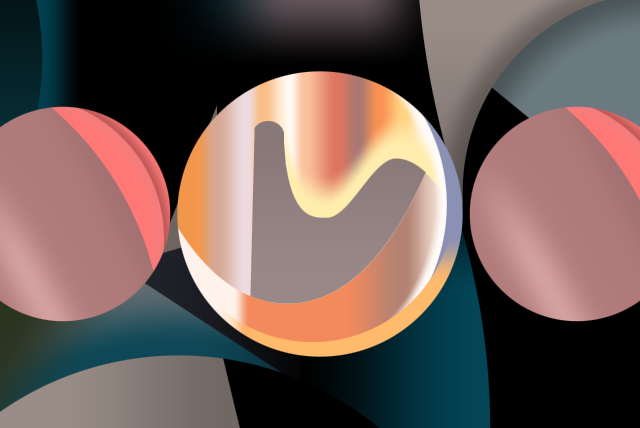
Write a WebGL 2 fragment shader that draws this background.

```glsl
#version 300 es
precision highp float;
// Three glossy balls before dark, sweeping panels. Panels and balls are filled
// circles and curves laid back to front; the large ball holds warm vertical
// stripes, a grey wave and an orange bowl. Space is 5.13 units high, y down.
uniform vec2 u_resolution;
out vec4 outColor;

const float VIEW_HEIGHT = 5.13;
const vec2 CENTER = vec2(3.84, 2.565);
const float BIG_RADIUS = 1.71;
const float SMALL_RADIUS = 1.285;
const float SMALL_OFFSET = 3.08;
const vec3 TEAL = vec3(0.01, 0.27, 0.34);
const vec3 DEEP_TEAL = vec3(0.02, 0.13, 0.15);
const vec3 MAUVE = vec3(0.34, 0.29, 0.31);
const vec3 TAUPE = vec3(0.60, 0.55, 0.53);
const vec3 SLATE = vec3(0.42, 0.48, 0.50);
const vec3 CHARCOAL = vec3(0.12, 0.13, 0.16);
const vec3 OLIVE = vec3(0.17, 0.20, 0.13);
const vec3 PINK = vec3(0.69, 0.48, 0.48);
const vec3 PALE_PINK = vec3(0.83, 0.63, 0.63);
const vec3 CORAL = vec3(1.0, 0.47, 0.46);
const vec3 ORANGE = vec3(0.95, 0.54, 0.36);
const vec3 GOLD = vec3(1.0, 0.73, 0.42);
const vec3 CREAM = vec3(1.0, 0.93, 0.68);
const vec3 WAVE_GREY = vec3(0.58, 0.51, 0.51);
const vec3 LILAC = vec3(0.54, 0.57, 0.71);

// Stripe stops: x position, then colour
const int STOPS = 11;
const vec4 STRIPES[STOPS] = vec4[STOPS](
  vec4(2.36, 0.95, 0.59, 0.30), vec4(2.60, 0.84, 0.66, 0.58),
  vec4(2.96, 0.93, 0.86, 0.89), vec4(3.15, 0.98, 0.74, 0.52),
  vec4(3.48, 1.00, 0.98, 0.95), vec4(3.65, 0.98, 0.76, 0.62),
  vec4(4.05, 0.87, 0.46, 0.37), vec4(4.30, 0.66, 0.47, 0.45),
  vec4(4.55, 0.98, 0.57, 0.32), vec4(4.85, 1.00, 0.83, 0.52),
  vec4(5.10, 1.00, 0.97, 0.92));

// Antialiased coverage of the region where d is negative
float fill(float d) { return clamp(0.5 - d / max(fwidth(d), 1e-4), 0.0, 1.0); }
float disc(vec2 p, vec2 c, float r) { return length(p - c) - r; }

vec3 stripes(float x) {
  vec3 col = STRIPES[0].yzw;
  for (int i = 1; i < STOPS; i++)
    col = mix(col, STRIPES[i].yzw, smoothstep(STRIPES[i - 1].x, STRIPES[i].x, x));
  return col;
}

// Upper outline of the grey wave: small hump, deep trough, wide hump
float waveTop(float x) {
  float hump = (x - 3.22) / 0.19;
  float wall = clamp((3.92 - x) / 0.51, 0.0, 1.0);
  if (x < 3.41) return 1.62 - 0.17 * sqrt(max(1.0 - hump * hump, 0.0));
  if (x < 3.92) return 1.62 + 0.99 * sqrt(1.0 - wall * wall * wall);
  float past = max(x - 4.75, 0.0);
  return mix(2.61, 1.90, smoothstep(3.92, 4.75, x)) + 1.3 * past * past;
}

vec3 background(vec2 p) {
  // Left strip and panel
  vec3 col = TEAL * 0.9 * smoothstep(1.0, 0.5, p.x);
  col = mix(col, DEEP_TEAL * mix(0.6, 1.1, p.y), fill(disc(p, vec2(-2.9, 0.7), 3.41)));
  // Glow at the top
  float glow = smoothstep(0.85, -0.1, p.y) * smoothstep(1.8, 3.4, p.x) * smoothstep(5.3, 4.3, p.x);
  col += mix(TEAL * 0.6, MAUVE * 1.15, smoothstep(2.2, 3.6, p.x)) * glow;
  // Teal sweep at the lower right
  float low = VIEW_HEIGHT - p.y;
  float sweep = smoothstep(3.5, 5.8, p.x) * smoothstep(2.0, 3.6, p.y);
  col = mix(col, TEAL * sweep, fill(max(p.x - 5.88 + 0.06 * low * low, 2.4 - p.y)));
  // Taupe band, slate corner and the black beneath it
  float arc = disc(p, vec2(7.95, 2.3), 2.4);
  float bandEdge = 5.03 + 0.09 * p.y + 0.05 * p.y * p.y - p.x;
  vec3 band = TAUPE * (1.0 - 0.18 * smoothstep(0.0, 2.4, p.y)) * mix(0.72, 1.0, smoothstep(0.0, 0.4, arc));
  col = mix(col, band, fill(max(bandEdge, p.y - 2.6)));
  vec3 corner = SLATE * mix(0.7, 1.0, smoothstep(0.0, 0.5, -arc));
  corner *= fill(p.y - 1.05 - 0.82 * (p.x - 5.9));
  col = mix(col, corner, fill(max(arc, p.y - 2.7)));
  // Charcoal wedge and grey sliver between the balls
  float gap = step(1.5, p.x) * step(p.x, 2.6);
  col = mix(col, TAUPE * 0.72, gap * fill(max(2.65 + 2.5 * (2.05 - p.x) - p.y, p.y - 3.1)));
  float wedge = 3.02 - 0.3 * (p.x - 2.0) - p.y;
  col = mix(col, CHARCOAL * smoothstep(4.2, 1.8, p.x), fill(max(wedge, p.x - 3.6)));
  // Lower left band, then the taupe mound under its arc
  float mound = disc(p, vec2(2.15, 8.0), 3.74);
  vec3 ribbon = mix(TEAL * 0.85 + 0.05, SLATE * 0.88, smoothstep(0.1, 0.85, mound));
  ribbon = mix(OLIVE, ribbon, smoothstep(-0.2, 1.1, p.x - 0.7 * (4.4 - p.y)));
  ribbon *= mix(1.0, 0.55, smoothstep(2.3, 4.0, p.x));
  col = mix(col, ribbon, fill(3.4 + 0.655 * (p.x - 1.75) - p.y));
  vec3 ground = TAUPE * mix(1.0, 0.74, smoothstep(0.6, 2.8, p.x));
  return mix(col, ground * fill(p.x - 2.68 - 0.24 * (p.y - 4.3)), fill(mound));
}

vec3 smallBall(vec2 q) {
  float across = dot(q, vec2(0.88, -0.47));
  vec3 col = mix(PINK, PALE_PINK, exp(-pow((across + 0.72) / 0.27, 2.0)) * smoothstep(-0.9, 0.7, q.y));
  col *= 1.0 - 0.12 * smoothstep(0.1, 1.1, across);
  float petal = disc(q, vec2(-2.6, 1.62), 3.8);
  float fold = disc(q, vec2(-0.49, 0.29), 1.7);
  vec3 red = mix(CORAL, PALE_PINK * vec3(1.1, 0.8, 0.8), smoothstep(-0.22, 0.0, fold) * 0.5);
  red = mix(red, CORAL * mix(0.75, 0.97, smoothstep(0.0, 0.15, fold)), fill(-fold));
  return mix(col, red, fill(-petal));
}

vec3 bigBall(vec2 p) {
  float top = waveTop(p.x);
  float dx2 = (p.x - 3.45) * (p.x - 3.45);
  float bowl = 3.64 - 0.45 * dx2 - 0.045 * dx2 * dx2 - p.y;
  // Stripes with a cream glow above the wave
  vec3 col = stripes(p.x);
  float rise = top - p.y;
  col = mix(col, CREAM, smoothstep(0.55, 0.12, rise) * smoothstep(3.35, 3.5, p.x));
  // Orange bowl turning tan to the right, white at the far left
  vec3 warm = mix(ORANGE, vec3(0.70, 0.51, 0.45), smoothstep(4.1, 4.85, p.x));
  warm = mix(warm, vec3(0.92, 0.83, 0.78), smoothstep(4.85, 5.25, p.x));
  warm = mix(warm, vec3(1.0, 0.95, 0.92), smoothstep(3.0, 2.8, p.x));
  float overWave = max(-rise, 0.0);
  col = mix(col, warm, fill(bowl) * smoothstep(0.0, 0.02, overWave));
  // Grey wave
  float wave = max(max(rise, -bowl), 3.06 - 0.025 * (p.y - 1.4) - p.x);
  col = mix(col, WAVE_GREY * mix(0.92, 1.04, smoothstep(1.5, 3.4, p.y)), fill(wave));
  // Right white rim with lilac outside, gold crescent below
  float rim = disc(p, vec2(3.2, 2.45), 2.16);
  col = mix(col, vec3(1.0, 0.98, 0.97), smoothstep(-0.17, -0.04, rim));
  col = mix(col, LILAC, fill(-rim));
  float crescent = disc(p, vec2(3.75, 2.4), 1.70);
  return mix(col, GOLD, fill(-crescent) * smoothstep(2.8, 3.4, p.y) * smoothstep(2.6, 3.1, p.x));
}

void main() {
  vec2 p = (gl_FragCoord.xy - 0.5 * u_resolution) * vec2(1.0, -1.0);
  p = p * VIEW_HEIGHT / u_resolution.y + CENTER;
  vec3 col = background(p);
  for (int i = -1; i <= 1; i += 2) {
    vec2 q = p - CENTER - vec2(float(i) * SMALL_OFFSET, 0.0);
    col = mix(col, smallBall(q), fill(length(q) - SMALL_RADIUS));
  }
  col = mix(col, bigBall(p), fill(disc(p, CENTER, BIG_RADIUS)));
  outColor = vec4(col, 1.0);
}
```
